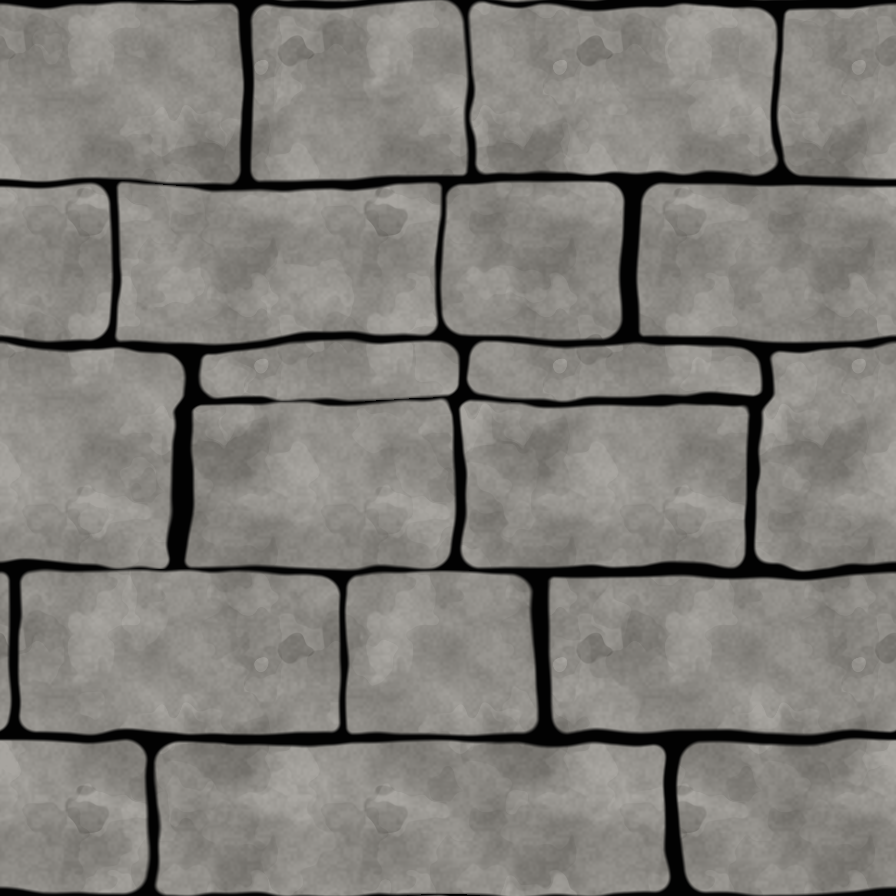
Give the GLSL for this texture, as a Shadertoy shader.

```glsl
// Irregular coursed wall of worn grey stone blocks with dark open joints.

const vec3 STONE_DARK  = vec3(0.49, 0.48, 0.46);
const vec3 STONE_LIGHT = vec3(0.60, 0.59, 0.57);
const vec3 JOINT_COLOR = vec3(0.008);

const float MOTTLE_REPEATS = 3.0;    // stone grain repeats across and down
const float EDGE_SOFTNESS  = 0.0026;
const float WOBBLE         = 0.015;  // slow waviness of the joints
const float FINE_WOBBLE    = 0.006;
const float EDGE_WEAR      = 0.006;  // lumps on each block's own rim
const vec2  CORNER_RADIUS  = vec2(0.005, 0.026);
const vec2  BED_GAP        = vec2(0.0015, 0.0075);

// Courses from the bottom up: bed heights, upright joints and their half widths.
const float BEDS[6] = float[](-0.005, 0.178, 0.367, 0.617, 0.798, 0.995);
const vec3 JOINTS[5] = vec3[](
    vec3(0.171, 0.754, 0.754), vec3(0.014, 0.380, 0.604), vec3(0.197, 0.510, 0.841),
    vec3(0.126, 0.493, 0.710), vec3(0.273, 0.520, 0.867));
const vec3 JOINT_GAPS[5] = vec3[](
    vec3(0.005, 0.009, 0.009), vec3(0.006, 0.004, 0.008), vec3(0.010, 0.006, 0.007),
    vec3(0.005, 0.003, 0.010), vec3(0.007, 0.003, 0.004));
const int   SPLIT_ROW    = 2;        // course whose first two blocks carry thin slabs
const float SPLIT_HEIGHT = 0.549;
const float SPLIT_LEAN   = 0.012;

float hash(vec3 p) {
    p = fract(p * 0.1031);
    p += dot(p, p.zyx + 31.32);
    return fract((p.x + p.y) * p.z);
}

// Value noise that tiles over the unit square.
float noise(vec2 p, float period, float seed) {
    p *= period;
    vec2 cell = floor(p), f = fract(p);
    f = f * f * (3.0 - 2.0 * f);
    vec2 a = mod(cell, period), b = mod(cell + 1.0, period);
    return mix(mix(hash(vec3(a, seed)), hash(vec3(b.x, a.y, seed)), f.x),
               mix(hash(vec3(a.x, b.y, seed)), hash(vec3(b, seed)), f.x), f.y);
}

float fbm(vec2 p, float period, float seed) {
    float sum = 0.0, weight = 0.5;
    for (int i = 0; i < 5; i++) {
        sum += weight * noise(p, period, seed + float(i));
        period *= 2.0;
        weight *= 0.58;
    }
    return sum / 1.112;
}

// Ragged spot, repeated once per grain tile.
float spot(vec2 tile, vec2 center, float radius) {
    vec2 offset = fract(tile - center + 0.5) - 0.5;
    float ragged = length(offset) + radius * 1.3 * (noise(tile, 22.0, 9.0) - 0.5);
    return 1.0 - smoothstep(radius * 0.9, radius * 1.1, ragged);
}

// Signed distance to the block around p; also returns the block's random id.
float blockDistance(vec2 uv, out float id) {
    vec2 p = uv + WOBBLE * (vec2(noise(uv, 9.0, 1.0), noise(uv, 8.0, 2.0)) - 0.5)
                + FINE_WOBBLE * (vec2(noise(uv, 23.0, 3.0), noise(uv, 21.0, 4.0)) - 0.5);
    p.y = mod(p.y - BEDS[0], 1.0) + BEDS[0];

    int row = 0, column = 0;
    for (int i = 1; i < 5; i++) if (p.y >= BEDS[i]) row = i;

    // Nearest upright joints on both sides, wrapping around the canvas.
    float lean = row == SPLIT_ROW ? SPLIT_LEAN * smoothstep(0.535, 0.56, p.y) : 0.0;
    vec2 side = vec2(2.0), sideGap = vec2(0.0);
    for (int i = 0; i < 3; i++) {
        float toLeft = fract(p.x - JOINTS[row][i] - lean), toRight = 1.0 - toLeft;
        if (toLeft < side.x) { side.x = toLeft; sideGap.x = JOINT_GAPS[row][i]; column = i; }
        if (toRight < side.y) { side.y = toRight; sideGap.y = JOINT_GAPS[row][i]; }
    }
    float bottom = BEDS[row], top = BEDS[row + 1], part = 0.0;
    if (row == SPLIT_ROW && column < 2) {
        if (p.y > SPLIT_HEIGHT) { bottom = SPLIT_HEIGHT; part = 1.0; }
        else top = SPLIT_HEIGHT;
    }
    id = hash(vec3(float(row) + 3.0, float(column) + 11.0, part + 5.0));

    // Rounded box with its own radius at every corner.
    side -= sideGap;
    vec2 rise = vec2(p.y - bottom, top - p.y) - mix(BED_GAP.x, BED_GAP.y, noise(uv, 6.0, 5.0));
    vec2 halfSize = 0.5 * vec2(side.x + side.y, rise.x + rise.y);
    vec2 local = 0.5 * vec2(side.x - side.y, rise.x - rise.y);
    float corner = hash(vec3(step(0.0, local) * 7.0 + 2.0, floor(id * 90.0)));
    float radius = min(mix(CORNER_RADIUS.x, CORNER_RADIUS.y, corner), 0.7 * halfSize.y);
    vec2 q = abs(local) - halfSize + radius;
    float d = length(max(q, 0.0)) + min(max(q.x, q.y), 0.0) - radius;
    return d + EDGE_WEAR * id * (noise(uv, 38.0, 20.0 + floor(id * 60.0)) - 0.5);
}

vec3 stoneColor(vec2 uv, float id) {
    vec2 tile = uv * MOTTLE_REPEATS;
    vec2 ragged = tile + 0.07 * (vec2(noise(tile, 24.0, 6.0), noise(tile, 24.0, 7.0)) - 0.5);
    float tone = 0.46 + 2.3 * (fbm(tile, 6.0, 30.0) - 0.5);
    tone += 0.35 * (noise(tile, 90.0, 40.0) - 0.5);
    // Flaked patches with crisp borders, then patches unique to each block.
    tone += 0.38 * smoothstep(0.63, 0.68, noise(ragged, 7.0, 41.0));
    tone -= 0.30 * smoothstep(0.68, 0.73, noise(ragged, 8.0, 42.0));
    float flakes = noise(ragged / MOTTLE_REPEATS, 19.0, 43.0 + floor(id * 40.0));
    tone += 0.30 * smoothstep(0.72, 0.76, flakes) + 0.16 * (id - 0.5);
    // Recurring dark pits and a small pale chip.
    float pits = max(spot(tile, vec2(0.29, 0.285), 0.055), spot(tile, vec2(0.99, 0.824), 0.045));
    tone -= pits * mix(0.35, 0.95, fract(id * 7.3));
    tone += 0.7 * spot(tile, vec2(0.88, 0.78), 0.02);
    return mix(STONE_DARK, STONE_LIGHT, clamp(tone, -1.0, 1.5));
}

void mainImage(out vec4 fragColor, in vec2 fragCoord) {
    vec2 uv = fragCoord / iResolution.xy;
    float id;
    float d = blockDistance(uv, id);
    float softness = max(EDGE_SOFTNESS, 0.75 / iResolution.y);
    float gap = smoothstep(-softness, softness, d);
    fragColor = vec4(mix(stoneColor(uv, id), JOINT_COLOR, gap), 1.0);
}
```
